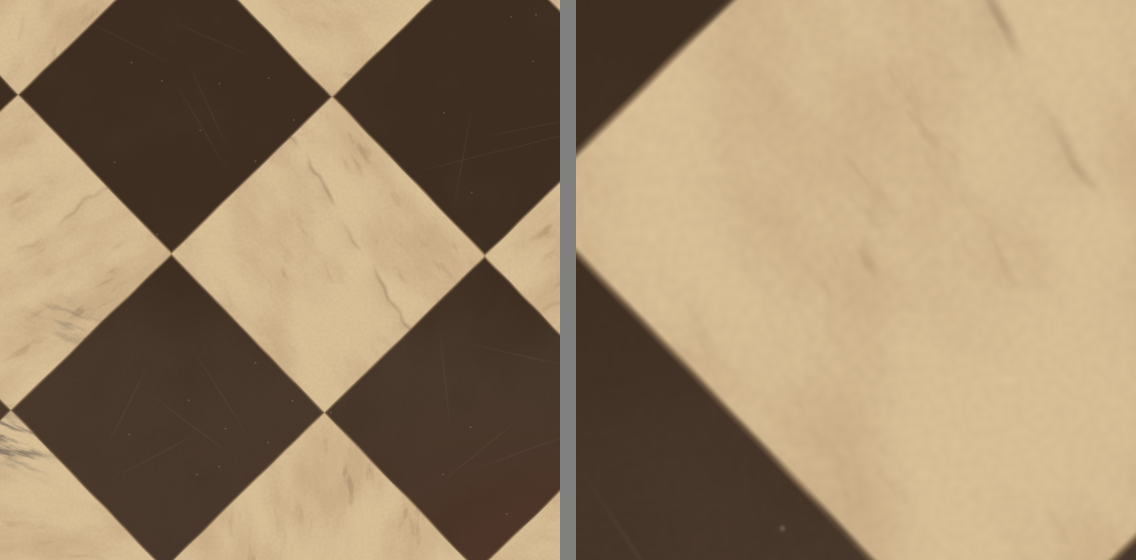
Left: the whole. Right: its middle third, enlarged.
Reproduce this texture procedurally as a Shadertoy shader.

```glsl
// Diagonal checkerboard floor of dark slate and cream marble tiles.
// A skewed two-vector lattice gives tile ids and edge distances; gradient
// noise in a per-tile rotated frame adds clouds, veins, streaks and scuffs.

#define LATTICE_ORIGIN vec2(0.306, 0.547)
#define EDGE_A vec2(0.2865, 0.2800)
#define EDGE_B vec2(0.2734, -0.2839)
#define TILE_SIDE 0.397
#define JOINT_WIDTH 0.0028
#define EDGE_SOFTNESS 0.0022
#define SLATE_DEEP vec3(0.240, 0.180, 0.130)
#define SLATE_PALE vec3(0.285, 0.220, 0.170)
#define MARBLE_PALE vec3(0.845, 0.745, 0.585)
#define MARBLE_TAN vec3(0.785, 0.675, 0.525)
#define JOINT_COLOR vec3(0.46, 0.37, 0.27)
#define VEIN_COLOR vec3(0.64, 0.53, 0.41)

float hash(vec2 p) {
    return fract(sin(dot(p, vec2(127.1, 311.7))) * 43758.5);
}

mat2 rotation(float angle) {
    float c = cos(angle), s = sin(angle);
    return mat2(c, -s, s, c);
}

float cornerGradient(vec2 cell, vec2 offset) {
    float angle = 6.2832 * hash(cell + 0.37);
    return dot(vec2(cos(angle), sin(angle)), offset);
}

// Gradient noise, roughly -0.7 to 0.7
float noise(vec2 p) {
    vec2 i = floor(p), f = fract(p);
    vec2 w = f * f * f * (f * (f * 6.0 - 15.0) + 10.0);
    vec2 e = vec2(0.0, 1.0);
    float low = mix(cornerGradient(i, f), cornerGradient(i + e.yx, f - e.yx), w.x);
    float high = mix(cornerGradient(i + e, f - e), cornerGradient(i + 1.0, f - 1.0), w.x);
    return mix(low, high, w.y);
}

float fbm(vec2 p) {
    float sum = 0.0, amplitude = 0.6;
    for (int i = 0; i < 4; i++) {
        sum += amplitude * noise(p);
        p = rotation(0.6) * p * 2.03 + 7.1;
        amplitude *= 0.5;
    }
    return sum;
}

// Soft grey mineral streaks around a centre
float smudge(vec2 p, vec2 center, float radius) {
    vec2 q = rotation(-0.35) * (p - center);
    float falloff = exp(-dot(q * vec2(0.7, 1.3), q * vec2(0.7, 1.3)) / (radius * radius));
    return falloff * smoothstep(-0.15, 0.35, fbm(q * vec2(14.0, 60.0) + 3.0));
}

vec3 marble(vec2 p, vec2 local, vec2 id) {
    float seed = hash(id);
    vec2 q = rotation(0.6 - dot(id, vec2(0.45, 1.05))) * local;

    // Clouds and streaks run along q.y
    float clouds = fbm(q * vec2(11.0, 5.0) + 17.0 * seed);
    float streaks = fbm(q * vec2(42.0, 13.0) + 31.0 * seed + 5.0);
    vec3 color = mix(MARBLE_PALE, MARBLE_TAN, smoothstep(-0.25, 0.4, clouds));
    float blotch = smoothstep(0.12, 0.42, streaks) * smoothstep(-0.15, 0.3, clouds);
    color = mix(color, VEIN_COLOR, 0.5 * blotch);

    // One wandering vein with a soft shoulder on its near side
    float bend = 0.025 * noise(vec2(q.y * 9.0, seed * 20.0 + 2.5))
               + 0.008 * noise(vec2(q.y * 35.0, seed + 4.5));
    float d = q.x - mix(0.057, -0.08, seed) - bend;
    float line = exp(-d * d / 0.000016);
    float shoulder = 0.45 * exp(-abs(d) / 0.018) * step(d, 0.0);
    float presence = smoothstep(-0.35, 0.25, noise(q.yy * 13.0 + seed)) * (1.0 - 0.8 * seed);
    color = mix(color, VEIN_COLOR, 0.65 * presence * max(line, shoulder));

    float grey = smudge(p, vec2(0.01, 0.22), 0.055) + 0.45 * smudge(p, vec2(0.13, 0.42), 0.04);
    return mix(color, vec3(0.38, 0.34, 0.31), min(grey, 0.85));
}

vec3 slate(vec2 p, vec2 local, vec2 id) {
    float pale = 1.0 - smoothstep(0.25, 0.65, p.y) + 0.7 * fbm(p * 7.0);
    vec3 color = mix(SLATE_DEEP, SLATE_PALE, clamp(pale, 0.0, 1.0));
    color += vec3(0.025, -0.015, -0.01) * smoothstep(0.5, 1.0, p.x) * smoothstep(0.3, 0.0, p.y);

    // Faint straight scratches
    for (int i = 0; i < 4; i++) {
        vec2 key = id * 5.3 + float(i) * 1.7 + 0.9;
        vec2 center = 0.22 * (vec2(hash(key), hash(key + 2.0)) - 0.5);
        vec2 q = rotation(3.1416 * hash(key + 4.0)) * (local - center);
        float reach = 1.0 - smoothstep(0.02, 0.11, abs(q.x));
        color += 0.028 * reach * exp(-q.y * q.y / 0.0000025);
    }

    // Sparse pale specks
    vec2 cell = floor(p * 16.0);
    vec2 spot = 0.2 + 0.6 * vec2(hash(cell + 8.0), hash(cell + 9.0));
    float speck = 1.0 - smoothstep(0.0, 0.05, length(fract(p * 16.0) - spot));
    return color + 0.13 * speck * step(0.87, hash(cell + 3.0));
}

void mainImage(out vec4 fragColor, in vec2 fragCoord) {
    vec2 p = fragCoord / iResolution.xy;
    mat2 lattice = mat2(EDGE_A, EDGE_B);
    vec2 wobble = 0.0015 * vec2(noise(p * 13.0), noise(p * 13.0 + 40.0));
    vec2 grid = inverse(lattice) * (p + wobble - LATTICE_ORIGIN);
    vec2 id = floor(grid), f = fract(grid);
    vec2 local = lattice * (f - 0.5);

    // Signed distance to the nearest edge, positive inside slate
    vec2 border = min(f, 1.0 - f) * TILE_SIDE;
    float side = mod(id.x + id.y, 2.0) * 2.0 - 1.0;
    float edge = side * min(border.x, border.y);

    // Marble, then joint, then slate
    float soft = max(EDGE_SOFTNESS, 1.0 / iResolution.y);
    vec3 joint = JOINT_COLOR * (1.0 + 0.5 * noise(p * 18.0));
    vec3 color = mix(marble(p, local, id), joint, smoothstep(-soft, soft, edge));
    color = mix(color, slate(p, local, id), smoothstep(-soft, soft, edge - JOINT_WIDTH));

    color *= 1.0 + 0.025 * noise(p * 160.0);
    fragColor = vec4(color, 1.0);
}
```
